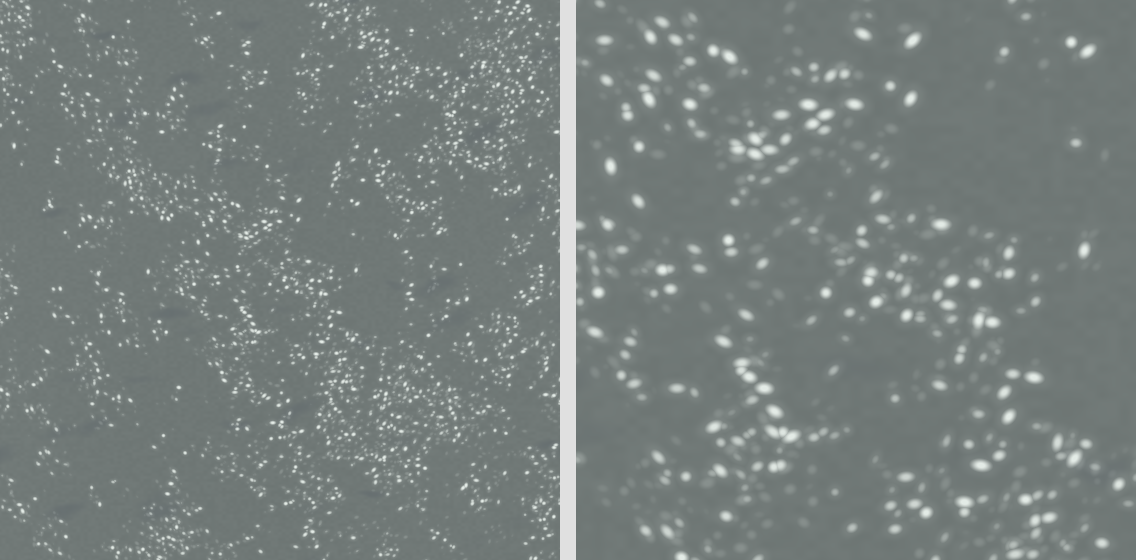
Left, the full canvas; right, a detail of the centre.
A three.js fragment shader for this texture:

```glsl
varying vec2 vUv;

vec2 hash2(vec2 p) {
  vec3 q = fract(vec3(p.xyx) * vec3(0.1031, 0.1030, 0.0973));
  q += dot(q, q.yzx + 33.33);
  return fract((q.xx + q.yz) * q.zy);
}

float noise(vec2 p) {
  vec2 i = floor(p), f = fract(p);
  f = f * f * (3.0 - 2.0 * f);
  float low = mix(hash2(i).x, hash2(i + vec2(1.0, 0.0)).x, f.x);
  float high = mix(hash2(i + vec2(0.0, 1.0)).x, hash2(i + 1.0).x, f.x);
  return mix(low, high, f.y);
}

vec2 rotate(vec2 p, float a) {
  return vec2(cos(a) * p.x + sin(a) * p.y, cos(a) * p.y - sin(a) * p.x);
}

// Chance of a speck: small loose strings in wide soft regions, denser to the right
float clumping(vec2 p) {
  float regions = noise(p * 5.0 + 23.7);
  float strings = noise(rotate(p, -1.0) * vec2(13.0, 23.0) + 151.3);
  float knots = noise(p * 41.0 + 77.1);
  float n = 0.26 * regions + 0.42 * strings + 0.32 * knots;
  return smoothstep(0.38, 0.8, n + 0.1 * (p.x - 0.5));
}

// Small tilted chips with a faint halo, one candidate per jittered cell
float specks(vec2 p, float cells, float size, float seed) {
  float cover = 0.0;
  for (int y = -1; y <= 1; y++) {
    for (int x = -1; x <= 1; x++) {
      vec2 id = floor(p * cells) + vec2(float(x), float(y));
      vec2 center = (id + hash2(id + seed)) / cells;
      vec2 kind = hash2(id + seed + 171.0);
      vec2 shape = hash2(id + seed + 389.0);
      float tilt = mix(-0.9, 0.6, smoothstep(0.25, 0.6, center.x)) + (shape.x - 0.5) * 1.6;
      vec2 d = rotate(p - center, tilt) / (size * mix(0.65, 1.2, kind.y));
      d.x /= mix(1.0, 1.7, shape.y);
      float r = length(d);
      float chip = (1.0 - smoothstep(0.2, 1.6, r)) * mix(0.25, 1.05, kind.y);
      float halo = 0.09 * (1.0 - smoothstep(0.8, 3.0, r));
      float present = step(kind.x, 0.85 * clumping(center));
      cover = max(cover, present * max(chip, halo));
    }
  }
  return min(cover, 1.0);
}

// Faint, wide, nearly level stains
float smudges(vec2 p) {
  float cover = 0.0;
  for (int y = -1; y <= 1; y++) {
    for (int x = -1; x <= 1; x++) {
      vec2 id = floor(p * 7.0) + vec2(float(x), float(y));
      vec2 kind = hash2(id + 613.0);
      vec2 d = rotate(p - (id + hash2(id + 727.0)) / 7.0, kind.x * 0.6 - 0.1);
      d += 0.012 * (vec2(noise(p * 45.0), noise(p * 45.0 + 80.0)) - 0.5);
      d /= vec2(0.042, 0.014) * mix(0.6, 1.2, kind.x);
      cover = max(cover, (1.0 - smoothstep(0.2, 1.3, length(d))) * kind.y);
    }
  }
  return cover;
}

void main() {
  vec2 p = vUv;

  // Slate ground with slow drift and fine grain
  vec3 color = vec3(0.439, 0.472, 0.464);
  color += 0.012 * (noise(p * 4.0 + 17.0) - 0.5);
  color += 0.018 * (noise(p * vec2(150.0, 190.0)) - 0.5);
  color = mix(color, vec3(0.395, 0.428, 0.437), 0.8 * smudges(p));

  // Dim dust below, bright chips above
  vec3 chipColor = vec3(0.89, 0.92, 0.90);
  color = mix(color, chipColor, 0.2 * specks(p, 110.0, 0.0025, 40.0));
  color = mix(color, chipColor, specks(p, 88.0, 0.0027, 7.0));

  gl_FragColor = vec4(color, 1.0);
}
```
